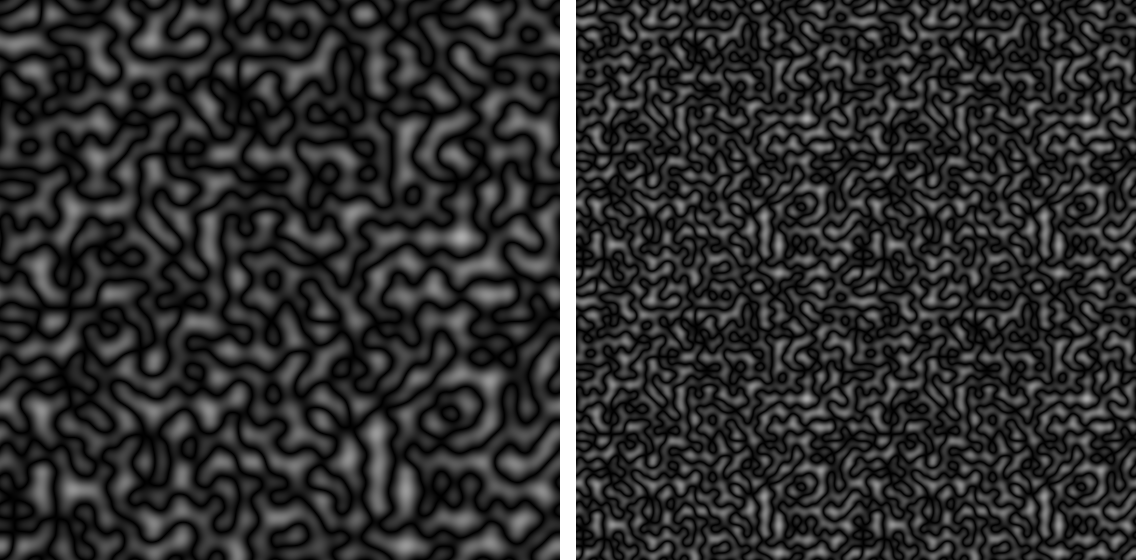
Left, the tile; right, the same tile 2 across and 2 down.
Give the GLSL for this texture, as a Shadertoy shader.

```glsl
const float TAU = 6.2831853;
const int CELLS = 20;
const uint SEED = 17u;

// Integer hash mapped to 0..1
float hash(uint n) {
    n = n * 747796405u + 2891336453u;
    n = ((n >> ((n >> 28) + 4u)) ^ n) * 277803737u;
    n = (n >> 22) ^ n;
    return float(n & 65535u) / 65536.0;
}

// Unit gradient at a lattice corner, wrapped so the noise tiles
vec2 cornerGradient(ivec2 corner, int period, uint seed) {
    ivec2 wrapped = (corner + period) % period;
    float angle = TAU * hash(uint(wrapped.x + period * wrapped.y) + seed * 4099u);
    return vec2(cos(angle), sin(angle));
}

// Contribution of one corner to the noise inside a cell
float cornerRamp(ivec2 cell, ivec2 corner, vec2 local, int period, uint seed) {
    return dot(cornerGradient(cell + corner, period, seed), local - vec2(corner));
}

// Periodic gradient noise with a quintic fade
float gradientNoise(vec2 p, int period, uint seed) {
    ivec2 cell = ivec2(floor(p));
    vec2 local = fract(p);
    vec2 fade = local * local * local * (local * (local * 6.0 - 15.0) + 10.0);
    float bottom = mix(cornerRamp(cell, ivec2(0, 0), local, period, seed),
                       cornerRamp(cell, ivec2(1, 0), local, period, seed), fade.x);
    float top = mix(cornerRamp(cell, ivec2(0, 1), local, period, seed),
                    cornerRamp(cell, ivec2(1, 1), local, period, seed), fade.x);
    return mix(bottom, top, fade.y);
}

// Absolute value with a slightly rounded crease
float softAbs(float value, float rounding) {
    return sqrt(value * value + rounding * rounding) - rounding;
}

void mainImage(out vec4 fragColor, in vec2 fragCoord) {
    vec2 uv = fragCoord / iResolution.xy;
    float noise = gradientNoise(uv * float(CELLS), CELLS, SEED);

    // Folding the noise leaves dark creases between soft grey blobs
    float grey = softAbs(noise, 0.004);
    fragColor = vec4(vec3(grey), 1.0);
}
```
